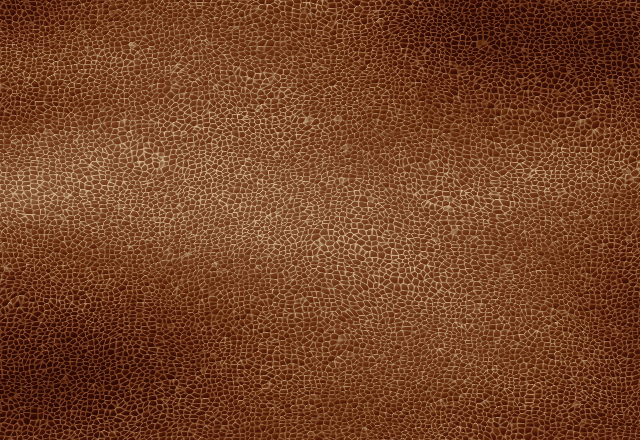
Give the GLSL for this texture, as a WebGL 1 fragment shader.

```glsl
precision highp float;
// Worn brown leather: fine pebbled grain with pale creases under soft, uneven light.
uniform vec2 u_resolution;

const vec2 GRAIN_DENSITY = vec2(74.0, 100.0);
const vec2 FOLD_DENSITY = vec2(22.0, 38.0);

const vec3 SHADOW = vec3(0.17, 0.035, 0.01);
const vec3 UMBER = vec3(0.30, 0.09, 0.03);
const vec3 RUST = vec3(0.41, 0.18, 0.05);
const vec3 SADDLE = vec3(0.50, 0.29, 0.16);
const vec3 TAN = vec3(0.57, 0.40, 0.26);
const vec3 SAND = vec3(0.68, 0.54, 0.40);
const vec3 GLEAM = vec3(0.90, 0.78, 0.61);
const vec3 DUST = vec3(0.40, 0.23, 0.12);

vec2 hash2(vec2 cell) {
  vec2 q = vec2(dot(cell, vec2(127.1, 311.7)), dot(cell, vec2(269.5, 183.3)));
  return fract(sin(q) * 43758.545);
}

// Layered, rotated sines: smooth variation around zero.
float sineLayers(vec2 p) {
  float sum = 0.0;
  float weight = 0.5;
  for (int i = 0; i < 5; i++) {
    sum += weight * sin(p.x + 1.3 * sin(p.y)) * cos(p.y * 0.9 + 0.7);
    p = mat2(0.8, 0.6, -0.6, 0.8) * p * 1.8 + 2.1;
    weight *= 0.62;
  }
  return sum;
}

// Cellular noise: xy = offset to the nearest seed, z = border gap, w = cell random.
vec4 cells(vec2 p) {
  vec2 base = floor(p);
  vec2 toSeed = vec2(0.0);
  float nearest = 9.0;
  float second = 9.0;
  float id = 0.0;
  for (int y = -1; y <= 1; y++) {
    for (int x = -1; x <= 1; x++) {
      vec2 cell = base + vec2(float(x), float(y));
      vec2 jitter = hash2(cell);
      vec2 d = cell + 0.08 + 0.84 * jitter - p;
      float dist = length(d);
      if (dist < nearest) {
        second = nearest;
        nearest = dist;
        toSeed = d;
        id = fract(jitter.x * 7.3 + jitter.y * 3.1);
      } else {
        second = min(second, dist);
      }
    }
  }
  return vec4(toSeed, second - nearest, id);
}

// Soft elliptical patch of light or shade.
float patchAt(vec2 p, vec2 centre, vec2 radius) {
  vec2 d = (p - centre) / radius;
  return exp(-dot(d, d));
}

float broadLight(vec2 p) {
  float light = 0.46;
  light += 0.30 * patchAt(p, vec2(0.03, 0.56), vec2(0.20, 0.07));
  light += 0.18 * patchAt(p, vec2(0.20, 0.66), vec2(0.20, 0.07));
  light += 0.28 * patchAt(p, vec2(0.56, 0.53), vec2(0.42, 0.17));
  light += 0.14 * patchAt(p, vec2(0.42, 0.83), vec2(0.36, 0.14));
  light += 0.13 * patchAt(p, vec2(0.95, 0.28), vec2(0.36, 0.28));
  light += 0.12 * patchAt(p, vec2(1.25, 0.60), vec2(0.25, 0.12));
  light -= 0.40 * patchAt(p, vec2(1.40, 0.90), vec2(0.40, 0.16));
  light -= 0.22 * patchAt(p, vec2(1.02, 0.96), vec2(0.17, 0.10));
  light -= 0.38 * patchAt(p, vec2(0.10, 0.14), vec2(0.40, 0.20));
  light -= 0.28 * patchAt(p, vec2(0.00, 1.00), vec2(0.20, 0.10));
  light -= 0.14 * patchAt(p, vec2(0.03, 0.76), vec2(0.22, 0.06));
  light -= 0.20 * patchAt(p, vec2(1.45, 0.28), vec2(0.15, 0.25));
  light -= 0.14 * patchAt(p, vec2(1.20, 0.04), vec2(0.40, 0.10));
  return light;
}

float ramp(float from, float to, float t) {
  return clamp((t - from) / (to - from), 0.0, 1.0);
}

vec3 leatherColour(float tone) {
  vec3 c = mix(SHADOW, UMBER, ramp(-0.15, 0.08, tone));
  c = mix(c, RUST, ramp(0.08, 0.27, tone));
  c = mix(c, SADDLE, ramp(0.27, 0.55, tone));
  c = mix(c, TAN, ramp(0.55, 0.78, tone));
  c = mix(c, SAND, ramp(0.78, 0.97, tone));
  return mix(c, GLEAM, ramp(0.97, 1.40, tone));
}

void main() {
  vec2 p = gl_FragCoord.xy / u_resolution.y;

  // Bend the hide so the grain flows in changing directions.
  vec2 hide = p + 0.022 * vec2(sineLayers(p * 6.0), sineLayers(p.yx * 7.0 + 4.0));
  hide.y += 0.02 * sin(p.x * 5.0 + 1.0);
  float blotch = sineLayers(hide * vec2(7.0, 12.0) + 1.7);

  // Pebbles, the pale creases between them, and longer faint folds.
  vec4 pebble = cells(hide * GRAIN_DENSITY);
  vec4 fold = cells(hide * FOLD_DENSITY + 0.2 * pebble.xy);
  float crease = 1.0 - smoothstep(0.02, 0.36, pebble.z);
  float foldLine = 1.0 - smoothstep(0.0, 0.14, fold.z);
  float slope = dot(pebble.xy, vec2(0.45, -0.9));
  float wear = 0.56 + 0.14 * blotch + 0.20 * (pebble.w - 0.5);

  float grain = wear * (crease - 0.42) + 0.26 * slope;
  grain += 0.12 * (pebble.w - 0.5) + 0.10 * (foldLine - 0.2);
  float tone = broadLight(p) + 0.07 * blotch + grain;

  vec3 colour = leatherColour(tone);
  float dusty = 0.6 * crease * (1.0 - smoothstep(0.25, 0.65, tone));
  gl_FragColor = vec4(mix(colour, DUST, dusty), 1.0);
}
```
